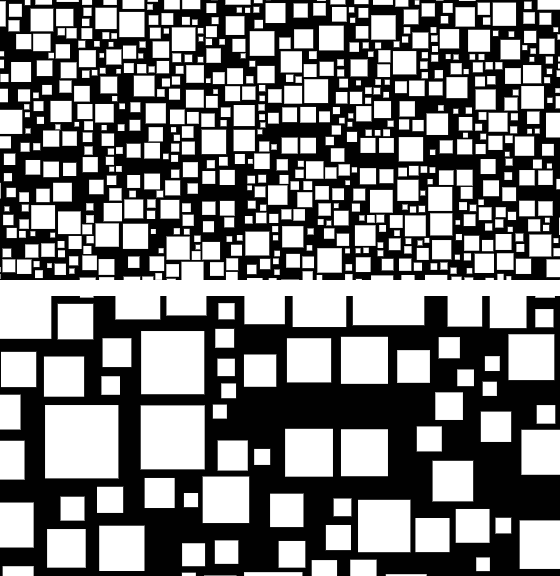
Top: the whole. Bottom: its middle third, enlarged.
Reproduce this pattern procedurally as a Shadertoy shader.

```glsl
// Irregular packing of white squares on black, with a row of framed dark slots.
// All lengths are in units of the canvas height.

const vec3 INK = vec3(0.005);
const vec3 PAPER = vec3(1.0);
const float CELL = 0.0885;          // mean tile width
const float LARGEST_SLOT = 0.098;
const float SMALLEST_SIDE = 0.016;
const float COLUMN = 0.281;         // spacing of the dark slots
const vec2 BLOCK_HALF = vec2(0.072, 0.088);

float hash(vec2 v) {
    return fract(sin(dot(v, vec2(127.1, 311.7))) * 43758.5453);
}

float squareDistance(vec2 p, vec2 center, float halfSide) {
    vec2 d = abs(p - center) - halfSide;
    return max(d.x, d.y);
}

// Offset of the grid line that passes through a lattice vertex.
float lineShift(vec2 vertex) {
    return (hash(vertex + 3.0) - 0.5) * 0.72;
}

// Rectangle of a tile as (low, high); shifted grid lines interlock without overlap.
vec4 tileRect(vec2 tile) {
    float a = lineShift(tile);
    float b = lineShift(tile + vec2(1, 0));
    float c = lineShift(tile + vec2(0, 1));
    float d = lineShift(tile + vec2(1, 1));
    bool even = mod(tile.x + tile.y, 2.0) < 0.5;
    vec4 shift = even ? vec4(a, b, d, c) : vec4(c, a, b, d);
    return (vec4(tile, tile + 1.0) + shift) * CELL;
}

// Center of the framed dark slot in the column around x.
vec2 blockCenter(float x) {
    float k = floor(x / COLUMN - 0.315);
    float wobble = (hash(vec2(k, 9.0)) - 0.5) * 0.03;
    return vec2((k + 0.815) * COLUMN + wobble, mix(0.3, 0.54, hash(vec2(k, 21.0))));
}

// Four squares, two above and two below an empty bar.
float blockDistance(vec2 p, vec2 center) {
    vec2 corner = mix(vec2(-1.0), vec2(1.0), step(center, p));
    float side = mix(0.045, 0.058, hash(corner + floor(center * 50.0)));
    return squareDistance(p, center + corner * vec2(0.033, 0.055), 0.5 * side);
}

// Square inside a slot, shrunk away from the nearest block where they collide.
float slotDistance(vec2 p, vec2 low, float slot, float gap) {
    vec2 center = low + 0.5 * slot;
    float halfSide = 0.5 * min(slot - gap, 0.09);
    vec2 away = center - blockCenter(center.x);
    vec2 clearance = abs(away) - BLOCK_HALF - halfSide;
    float overlap = max(0.0, -max(clearance.x, clearance.y));
    vec2 axis = clearance.x > clearance.y ? vec2(1, 0) : vec2(0, 1);
    center += axis * sign(away) * 0.5 * overlap;
    halfSide -= 0.5 * overlap;
    return 2.0 * halfSide < SMALLEST_SIDE ? 1.0 : squareDistance(p, center, halfSide);
}

// Cuts square slots off a rectangle until the one holding p is found.
float packedDistance(vec2 p, vec4 rect, vec2 seed) {
    vec2 low = rect.xy, high = rect.zw;
    for (int i = 0; i < 6; i++) {
        vec2 size = high - low;
        float slot = min(min(size.x, size.y) * mix(0.68, 1.0, hash(seed)), LARGEST_SLOT);
        bool right = hash(seed + 51.0) > 0.5;
        bool top = hash(seed + 87.0) > 0.5;
        vec2 slotLow = vec2(right ? high.x - slot : low.x, top ? high.y - slot : low.y);
        vec2 slotHigh = slotLow + slot;
        bool inX = p.x >= slotLow.x && p.x <= slotHigh.x;
        bool inY = p.y >= slotLow.y && p.y <= slotHigh.y;
        if (inX && inY) {
            float gap = mix(0.005, 0.0145, hash(seed + 133.0));
            return slotDistance(p, slotLow, slot, gap);
        }
        // Keep the remainder along the long axis, or the strip beside the slot.
        bool wide = size.x > size.y;
        bool beyond = wide ? !inX : !inY;
        bool cutX = wide == beyond;
        vec2 restLow = vec2(right ? low.x : slotHigh.x, top ? low.y : slotHigh.y);
        vec2 restHigh = vec2(right ? slotLow.x : high.x, top ? slotLow.y : high.y);
        if (!beyond) {
            if (wide) { low.x = slotLow.x; high.x = slotHigh.x; }
            else { low.y = slotLow.y; high.y = slotHigh.y; }
        }
        if (cutX) { low.x = restLow.x; high.x = restHigh.x; }
        else { low.y = restLow.y; high.y = restHigh.y; }
        seed += beyond ? vec2(17, 31) : vec2(5, 43);
    }
    return 1.0;
}

void mainImage(out vec4 fragColor, in vec2 fragCoord) {
    vec2 p = fragCoord / iResolution.y;
    vec2 home = floor(p / CELL);
    float dist = 1.0;

    // Packed squares of the tile that contains this point.
    for (int n = 0; n < 9; n++) {
        vec2 tile = home + vec2(n % 3 - 1, n / 3 - 1);
        vec4 rect = tileRect(tile);
        if (all(greaterThanEqual(p, rect.xy)) && all(lessThan(p, rect.zw)))
            dist = packedDistance(p, rect, tile);
    }
    dist = min(dist, blockDistance(p, blockCenter(p.x)));

    // Edge smoothed over one pixel.
    float cover = clamp(0.5 - dist * iResolution.y, 0.0, 1.0);
    fragColor = vec4(mix(INK, PAPER, cover), 1.0);
}
```
